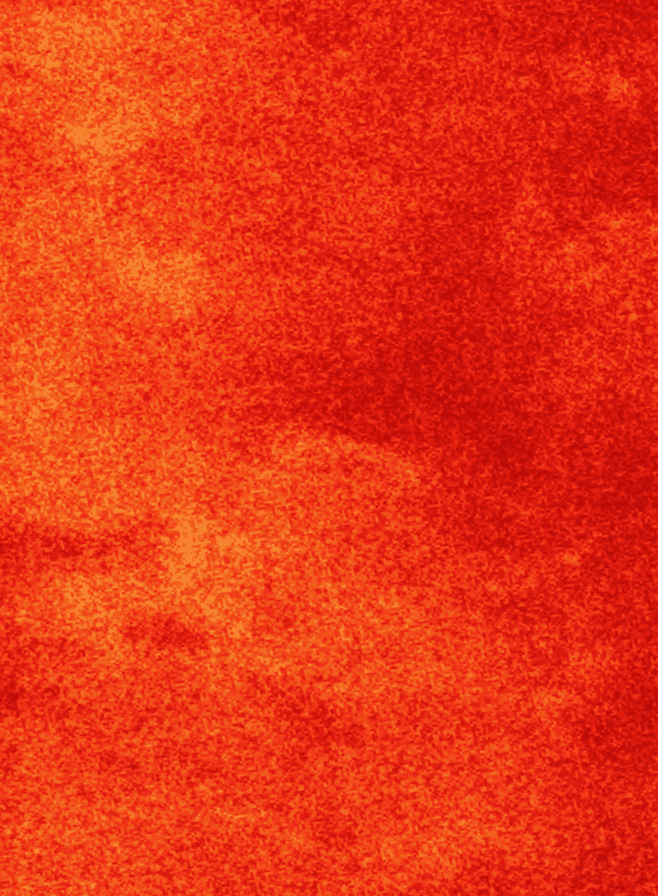
A Shadertoy shader for this texture:

```glsl
float hash(vec2 p) {
    vec3 q = fract(vec3(p.xyx) * 0.1031);
    q += dot(q, q.yzx + 33.33);
    return fract((q.x + q.y) * q.z);
}

// Smooth value noise in -1..1
float noise(vec2 p) {
    vec2 cell = floor(p);
    vec2 f = fract(p);
    f = f * f * (3.0 - 2.0 * f);
    float low = mix(hash(cell), hash(cell + vec2(1, 0)), f.x);
    float high = mix(hash(cell + vec2(0, 1)), hash(cell + vec2(1, 1)), f.x);
    return 2.0 * mix(low, high, f.y) - 1.0;
}

float fbm(vec2 p, int octaves) {
    float sum = 0.0;
    float weight = 0.5;
    mat2 turn = mat2(0.96, 0.28, -0.28, 0.96);
    for (int i = 0; i < octaves; i++) {
        sum += weight * noise(p);
        p = turn * p * 2.03 + 17.3;
        weight *= 0.5;
    }
    return sum;
}

// Broad light falling from the left, weaker near the bottom
float sideLight(vec2 pos) {
    float slope = mix(0.95, 1.85, smoothstep(0.0, 0.6, pos.y));
    float edgeShade = 0.5 * (1.0 - smoothstep(0.0, 0.06, pos.x));
    vec2 d = (pos - vec2(0.72, 0.62)) / vec2(0.30, 0.32);
    return slope * (0.47 - pos.x) - edgeShade - 0.3 * exp(-dot(d, d));
}

// Brushed pile: soft clouds, dark sideways smudges and pale patches
float brushedPile(vec2 p, float leftness) {
    vec2 warp = vec2(fbm(p * 6.0 + 3.1, 3), fbm(p * 6.0 + 41.7, 3));
    vec2 q = p + 0.05 * warp;
    float clouds = 1.5 * fbm(q * vec2(5.0, 8.0) + 9.4, 5);
    float smudge = smoothstep(0.12, 0.55, fbm(q * vec2(5.5, 13.0) + 63.0, 4));
    float patches = smoothstep(0.28, 0.65, fbm(q * vec2(9.0, 13.0) + 27.0, 4));
    return clouds - mix(0.5, 1.2, leftness) * smudge + 1.1 * patches;
}

// Short fibre tips with dark gaps between them
float fibres(vec2 p) {
    vec2 lean = vec2(p.x + 0.25 * p.y, p.y - 0.15 * p.x);
    float tips = 1.2 * noise(lean * vec2(310.0, 350.0));
    float tufts = 0.65 * noise(lean * vec2(145.0, 185.0) + 71.0);
    float gaps = smoothstep(0.45, 0.95, noise(lean * vec2(230.0, 290.0) + 13.0));
    return tips + tufts - 0.75 * gaps;
}

// Red to orange ramp
vec3 pileColor(float tone) {
    vec3 color = vec3(0.74, 0.045, 0.03);
    color = mix(color, vec3(0.79, 0.07, 0.04), smoothstep(-2.3, -1.6, tone));
    color = mix(color, vec3(0.88, 0.11, 0.06), smoothstep(-1.6, -0.7, tone));
    color = mix(color, vec3(0.94, 0.20, 0.09), smoothstep(-0.7, 0.05, tone));
    color = mix(color, vec3(0.95, 0.29, 0.10), smoothstep(0.05, 0.7, tone));
    color = mix(color, vec3(0.95, 0.38, 0.12), smoothstep(0.7, 1.35, tone));
    return mix(color, vec3(0.97, 0.51, 0.18), smoothstep(1.35, 2.1, tone));
}

void mainImage(out vec4 fragColor, in vec2 fragCoord) {
    vec2 pos = fragCoord / iResolution.xy;
    vec2 p = fragCoord / iResolution.y;
    float leftness = 1.0 - smoothstep(0.1, 0.7, pos.x);

    float streaks = 0.13 * noise(vec2(p.x * 75.0, p.y * 4.0));
    float tone = sideLight(pos) + brushedPile(p, leftness) + streaks + fibres(p);
    fragColor = vec4(pileColor(tone + 0.22), 1.0);
}
```
